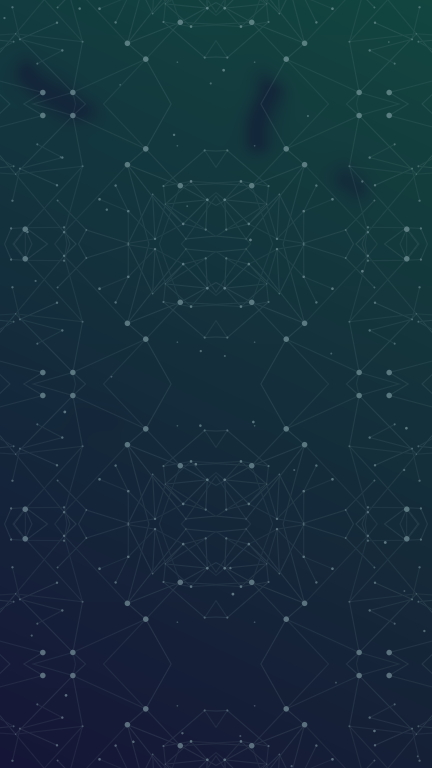
A WebGL 2 fragment shader for this background:

```glsl
#version 300 es
precision highp float;
// A faint mirrored web of nodes and links over a teal-to-indigo gradient.
// Two folded jittered grids give the web, a third grid loose specks,
// and soft capsules bent by gradient noise give the dark smudges.

uniform vec2 u_resolution;
out vec4 fragColor;

const vec3 PALE = vec3(0.55, 0.67, 0.69);
const vec3 SMUDGE = vec3(0.075, 0.125, 0.22);
const float FOLD_PERIOD = 0.3646;

vec2 hash2(vec2 p) {
    vec3 q = fract(p.xyx * vec3(0.1031, 0.1030, 0.0973));
    q += dot(q, q.yzx + 33.33);
    return fract((q.xx + q.yz) * q.zy);
}

float gradientDot(vec2 cell, vec2 offset) {
    float angle = 6.2832 * hash2(cell + 71.0).x;
    return dot(vec2(cos(angle), sin(angle)), offset);
}

float gradientNoise(vec2 p) {
    vec2 i = floor(p), f = p - i;
    vec2 u = f * f * f * (f * (f * 6.0 - 15.0) + 10.0);
    vec2 e = vec2(1.0, 0.0);
    float low = mix(gradientDot(i, f), gradientDot(i + e, f - e), u.x);
    float high = mix(gradientDot(i + e.yx, f - e.yx), gradientDot(i + 1.0, f - 1.0), u.x);
    return mix(low, high, u.y);
}

float segmentDistance(vec2 p, vec2 a, vec2 b) {
    vec2 ab = b - a;
    float t = clamp(dot(p - a, ab) / max(dot(ab, ab), 1e-6), 0.0, 1.0);
    return length(p - a - ab * t);
}

// Antialiased cover of a shape whose edge lies at the given radius
float cover(float dist, float radius, float pixel) {
    return clamp((radius - dist) / pixel + 0.5, 0.0, 1.0);
}

vec2 nodeAt(vec2 id, float cell, float seed) {
    return (id + 0.08 + 0.84 * hash2(id + seed)) * cell;
}

// One where a node exists: kept by chance and outside the empty box
float nodeAlive(vec2 id, vec2 node, float density, vec2 emptyBox, float seed) {
    bool inside = all(lessThan(abs(node), emptyBox));
    return inside ? 0.0 : step(hash2(id + seed + 19.0).x, density);
}

float nodeDot(vec2 p, vec2 node, vec2 chance, float largeShare, float pixel) {
    float radius = mix(0.0010, 0.0018, chance.x);
    float large = step(1.0 - largeShare, chance.y);
    return cover(length(p - node), mix(radius, 0.0036, large), pixel)
         * mix(0.45 + 0.3 * chance.x, 0.72, large);
}

// x: links, y: nodes
vec2 network(vec2 p, float cell, float density, float linkShare,
             float largeShare, vec2 emptyBox, float seed, float pixel) {
    vec2 home = floor(p / cell);
    vec2 ink = vec2(0.0);
    for (int k = 0; k < 9; k++) {
        vec2 id = home + vec2(k % 3 - 1, k / 3 - 1);
        vec2 a = nodeAt(id, cell, seed);
        if (nodeAlive(id, a, density, emptyBox, seed) < 0.5) continue;
        ink.y = max(ink.y, nodeDot(p, a, hash2(id + seed + 43.0), largeShare, pixel));
        // Links to the east, north-west, north and north-east
        for (int n = 0; n < 4; n++) {
            vec2 other = id + (n == 0 ? vec2(1.0, 0.0) : vec2(n - 2, 1.0));
            vec2 b = nodeAt(other, cell, seed);
            vec2 chance = hash2(id * 4.0 + float(n) * 7.0 + seed + 87.0);
            float linked = step(chance.x, linkShare)
                         * nodeAlive(other, b, density, emptyBox, seed);
            float line = cover(segmentDistance(p, a, b), 0.0007, pixel);
            ink.x = max(ink.x, line * linked * mix(0.6, 1.0, chance.y));
        }
    }
    return ink;
}

// Unmirrored single dots
float specks(vec2 p, float cell, float share, float pixel) {
    vec2 id = floor(p / cell);
    vec2 chance = hash2(id + 211.0);
    return step(chance.y, share) * nodeDot(p, nodeAt(id, cell, 151.0), chance.xx, 0.0, pixel);
}

float smudge(vec2 p, vec2 a, vec2 b, float radius) {
    float d = segmentDistance(p, a, b) / radius;
    return exp(-d * d);
}

void main() {
    vec2 uv = gl_FragCoord.xy / u_resolution;
    vec2 p = (gl_FragCoord.xy - 0.5 * u_resolution) / u_resolution.y;
    float pixel = 1.0 / u_resolution.y;

    // Gradient from indigo at lower left to green at upper right
    vec3 color = vec3(0.084 - 0.012 * uv.y, 0.084 + 0.15 * uv.y + 0.04 * uv.x,
                      0.214 + 0.035 * uv.y);

    // Dark smudges
    vec2 bent = p + 0.014 * vec2(gradientNoise(p * 17.0), gradientNoise(p * 17.0 + 40.0));
    float dark = smudge(bent, vec2(-0.245, 0.40), vec2(-0.18, 0.357), 0.022);
    dark = max(dark, smudge(bent, vec2(0.064, 0.385), vec2(0.052, 0.32), 0.021));
    dark = max(dark, 0.7 * smudge(bent, vec2(0.165, 0.268), vec2(0.18, 0.26), 0.02));
    dark = max(dark, 0.4 * smudge(bent, vec2(-0.17, -0.045), vec2(-0.14, -0.045), 0.02));
    color = mix(color, SMUDGE, 0.75 * dark);

    // Mirrored web: a fine mesh in bands, a wide mesh around the gaps
    float foldedY = abs(mod(p.y + 0.5 * FOLD_PERIOD, FOLD_PERIOD) - 0.5 * FOLD_PERIOD);
    vec2 folded = vec2(abs(p.x), foldedY);
    vec2 fine = network(folded, 0.037, 0.8, 0.5, 0.0, vec2(1.0, 0.048), 5.0, pixel);
    vec2 wide = network(folded, 0.071, 0.9, 0.62, 0.3, vec2(0.068, 0.049), 31.0, pixel);
    vec2 ink = max(fine, wide);
    float dots = max(ink.y, specks(p, 0.085, 0.6, pixel));
    color = mix(color, PALE, max(0.15 * ink.x, 0.8 * dots));
    fragColor = vec4(color, 1.0);
}
```
